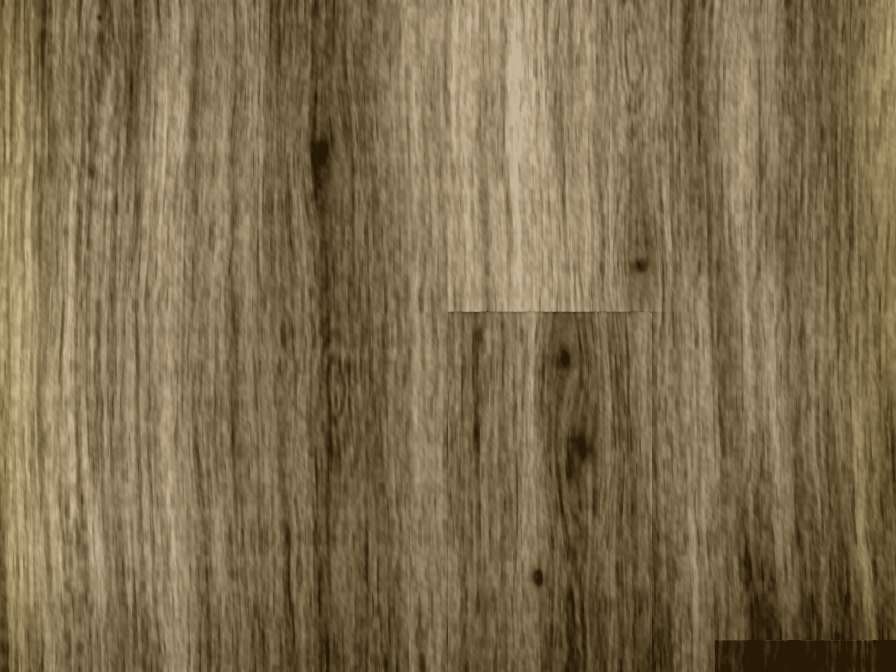
A Shadertoy shader for this texture:

```glsl
float hash(vec2 cell) {
    return fract(sin(dot(cell, vec2(127.1, 311.7))) * 43758.5453);
}

float noise(vec2 p) {
    vec2 i = floor(p), f = fract(p);
    f = f * f * (3.0 - 2.0 * f);
    return mix(mix(hash(i), hash(i + vec2(1, 0)), f.x),
               mix(hash(i + vec2(0, 1)), hash(i + vec2(1, 1)), f.x), f.y);
}

// Signed noise stretched along the boards
float streak(vec2 p, float across, float along) {
    return noise(p * vec2(across, along)) - 0.5;
}

float bump(float x, float center, float width) {
    float d = (x - center) / width;
    return exp(-d * d);
}

float edge(float at, float x) {
    return smoothstep(at - 0.0015, at + 0.0015, x);
}

// Nested, elongated growth rings
float cathedral(vec2 p, vec2 center, vec2 size) {
    vec2 d = p - center;
    float wobble = 0.018 * noise(p * vec2(22, 9)) + 0.004 * noise(p * vec2(90, 50));
    float rings = sin((length(d * vec2(1.0, 0.2)) + wobble) * 560.0);
    return rings * bump(d.x, 0.0, size.x) * bump(d.y, 0.0, size.y);
}

// Knots: position and radius
const vec3 knots[6] = vec3[](
    vec3(0.482, 0.775, 0.013), vec3(0.952, 0.604, 0.009),
    vec3(0.866, 0.333, 0.015), vec3(0.840, 0.465, 0.010),
    vec3(0.800, 0.142, 0.008), vec3(0.148, 0.974, 0.004));

void mainImage(out vec4 fragColor, in vec2 fragCoord) {
    vec2 p = fragCoord / iResolution.y;

    // Board layout
    float middle = edge(0.666, p.x) * (1.0 - smoothstep(0.92, 1.02, p.x));
    float lower = middle * (1.0 - edge(0.536, p.y));
    float upper = middle * edge(0.536, p.y);
    float corner = edge(1.064, p.x) * (1.0 - edge(0.047, p.y));
    float board = step(0.5, lower) + 2.0 * step(0.5, corner);

    // Grain flows around the knots
    float across = p.x + 0.045 * noise(p * vec2(4, 2.2))
                 + 0.005 * noise(p * vec2(24, 9));
    float knotShade = 0.0;
    for (int i = 0; i < 6; i++) {
        vec2 d = p - knots[i].xy;
        float size = knots[i].z;
        across -= 0.5 * d.x * exp(-dot(d * vec2(1, 0.4), d * vec2(1, 0.4)) / (size * size * 11.0));
        float r = length(d * vec2(1, 0.85)) + 0.012 * (noise(p * 75.0) - 0.5);
        knotShade += 0.42 * bump(r, 0.0, size)
                   + 0.14 * bump(d.x, 0.0, size * 1.9) * bump(d.y, 0.0, size * 4.0);
    }
    vec2 g = vec2(across, p.y + board * 1.9);
    float x = across - 0.022;

    // Broad light and dark bands
    float tone = 0.765 + 0.12 * upper - 0.20 * lower - 0.32 * corner;
    tone -= 0.29 * bump(x, 0.49, 0.085) + 0.08 * bump(x, 0.36, 0.06);
    tone -= 0.28 * bump(x, 0.95, 0.045) * (1.0 - 0.6 * lower);
    tone -= 0.24 * bump(x + 0.08 * p.y, 1.13, 0.025) + 0.20 * bump(x, 1.19, 0.02);
    tone -= 0.24 * bump(x + 0.12 * p.y, 1.37, 0.06);
    tone -= 0.08 * bump(x, 0.14, 0.06) * smoothstep(0.4, 0.8, p.y);
    tone += 0.20 * bump(p.x, 0.0, 0.10) * bump(p.y, 0.3, 0.45);
    tone += 0.05 * (1.0 - edge(0.277, p.x)) * (1.0 - smoothstep(0.25, 0.4, p.y));
    tone += 0.30 * streak(g, 15.0, 0.7) + 0.25 * streak(g, 42.0, 1.3);

    // Long fibres crossed by fine scratches and pores
    float ridges = 1.0 + 0.6 * (1.0 - smoothstep(0.1, 0.35, p.x));
    float fibre = smoothstep(0.15, 0.85, noise((g + 8.0) * vec2(190, 6))) - 0.5;
    float hair = smoothstep(0.2, 0.8, noise((g + 3.0) * vec2(290, 55))) - 0.5;
    tone += ridges * (0.15 * streak(g, 95.0, 2.5) + 0.17 * fibre) + 0.14 * hair;
    vec2 slant = vec2(p.x + 0.35 * p.y, p.y);
    tone += 0.13 * streak(slant, 240.0, 130.0);
    tone -= 0.16 * smoothstep(0.64, 0.86, noise(g * vec2(240, 20) + 40.0));
    tone -= 0.13 * smoothstep(0.66, 0.9, noise(g * vec2(120, 3) + 17.0));

    // Growth figures
    float figure = cathedral(p, vec2(0.148, 0.90), vec2(0.05, 0.27))
                 + cathedral(p, vec2(0.11, 0.20), vec2(0.035, 0.17))
                 + cathedral(p, vec2(0.50, 0.40), vec2(0.05, 0.18))
                 + cathedral(p, vec2(0.94, 0.93), vec2(0.04, 0.17)) * (1.0 - lower)
                 + cathedral(p, vec2(0.85, 0.10), vec2(0.035, 0.13)) * lower;
    tone += 0.11 * figure - knotShade;

    // Butt joint and uneven lighting
    tone -= 0.12 * middle * bump(p.y, 0.535, 0.002);
    tone -= 0.34 * smoothstep(0.5, 1.3, p.x) * (1.0 - smoothstep(0.0, 0.5, p.y));
    tone -= 0.22 * smoothstep(0.7, 1.0, p.y) * (1.0 - smoothstep(0.0, 0.65, p.x));
    tone -= 0.14 * (1.0 - smoothstep(0.0, 0.18, p.y));

    // Brown to pale tan, more olive toward the sides
    tone = clamp(tone + 0.025, 0.0, 1.12);
    vec3 color = mix(vec3(0.15, 0.10, 0.025), vec3(0.71, 0.64, 0.52), pow(vec3(tone), vec3(1, 1.02, 1.15)));
    float side = smoothstep(0.52, 0.70, abs(p.x - 0.667));
    color.b *= 1.0 - 0.12 * side;
    fragColor = vec4(color, 1.0);
}
```
